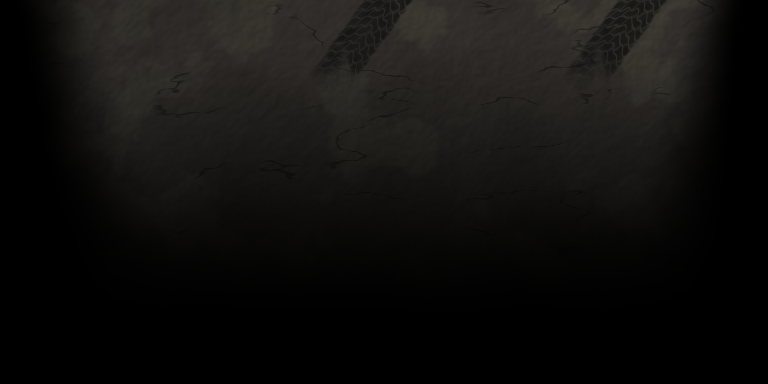
This background is drawn by a Shadertoy shader. Its source:

```glsl
// Dark worn concrete lit from above, with two slanted tyre tracks fading into shadow.

const vec3 STONE = vec3(0.185, 0.172, 0.160);
const vec3 WORN = vec3(0.232, 0.222, 0.192);
const vec3 RUBBER = vec3(0.088, 0.085, 0.079);
const vec2 FADE_Y = vec2(0.15, 0.95);         // black and full light heights
const vec2 FADE_LEFT = vec2(0.04, 0.27);      // distances from the left edge
const vec2 FADE_RIGHT = vec2(0.06, 0.24);     // distances from the right edge
const float SIDE_SPREAD = 0.16;               // side shadow growth toward the floor
const vec2 TRACK_TOP = vec2(1.012, 1.0);      // where the first track leaves the canvas
const vec2 TRACK_DIR = vec2(-0.590, -0.807);
const float TRACK_STEP = 0.662;
const float TRACK_HALF = 0.050;
const float TRACK_LENGTH = 0.285;
const float TREAD_PITCH = 0.027;
const float GRAIN_SCALE = 95.0;
const float RELIEF = 0.30;

float hash(vec2 p) {
    return fract(sin(dot(p, vec2(127.1, 311.7))) * 43758.5453);
}

float noise(vec2 p) {
    vec2 cell = floor(p), f = fract(p);
    f = f * f * (3.0 - 2.0 * f);
    float low = mix(hash(cell), hash(cell + vec2(1, 0)), f.x);
    float high = mix(hash(cell + vec2(0, 1)), hash(cell + vec2(1, 1)), f.x);
    return mix(low, high, f.y);
}

float fbm(vec2 p) {
    float sum = 0.0, amp = 0.5;
    for (int i = 0; i < 5; i++) {
        sum += amp * noise(p);
        p = mat2(1.6, 1.2, -1.2, 1.6) * p + 7.3;
        amp *= 0.5;
    }
    return sum;
}

// Rough surface height: fine pits over broader lumps
float height(vec2 p) {
    return 0.5 * noise(p * GRAIN_SCALE) + noise(p * GRAIN_SCALE * 0.42 + 3.1);
}

vec3 concrete(vec2 p) {
    float patches = smoothstep(0.52, 0.64, fbm(p * 6.5 + vec2(4.0, 9.0)));
    float stains = fbm(p * 3.0 + 21.0);
    vec3 col = mix(STONE, WORN, 0.65 * patches) * (0.76 + 0.46 * stains);

    // Relief shaded from the upper left
    float slope = height(p + vec2(-0.003, 0.003)) - height(p);
    col *= 1.0 - RELIEF * slope;

    // Thin broken cracks along contours of a stretched noise
    float contour = abs(fbm(p * vec2(3.0, 9.0) + 40.0) - 0.5);
    float broken = smoothstep(0.5, 0.7, noise(p * 11.0 + 5.0));
    return col * (1.0 - 0.32 * broken * (1.0 - smoothstep(0.002, 0.012, contour)));
}

// Bright line where the coordinate crosses a whole number
float groove(float coord, float halfWidth, float blur) {
    float d = abs(fract(coord + 0.5) - 0.5);
    return 1.0 - smoothstep(halfWidth - blur, halfWidth + blur, d);
}

// x: track coverage, y: pale grooves in the tread
vec2 tyreTrack(vec2 p, float px) {
    float along = dot(p, TRACK_DIR);
    float across = dot(p, vec2(-TRACK_DIR.y, TRACK_DIR.x));
    float ragged = 0.006 * (noise(p * 60.0) - 0.5);
    float cover = 1.0 - smoothstep(-0.003 - px, 0.003 + px, abs(across) - TRACK_HALF + ragged);
    float wear = 0.09 * (noise(p * 35.0) - 0.5);
    cover *= 1.0 - smoothstep(0.17, TRACK_LENGTH, along + wear);

    // Herringbone ribs joined by staggered branches
    float wobble = 0.004 * sin(across * 260.0) + 0.006 * (noise(p * 75.0) - 0.5);
    float rib = (along - 0.85 * abs(across) + wobble) / TREAD_PITCH;
    float blur = 0.06 + 0.6 * px / TREAD_PITCH;
    float ribs = groove(rib, 0.10, blur);
    float stagger = 0.5 * mod(floor(rib), 2.0);
    float branches = groove(across / 0.025 + stagger + 0.35 * fract(rib), 0.08, blur);
    return vec2(cover, max(ribs, 0.8 * branches));
}

float lighting(vec2 p, float width) {
    float spread = SIDE_SPREAD * (1.0 - p.y);
    float uneven = 0.05 * (fbm(p * 5.0) - 0.5);
    float left = smoothstep(FADE_LEFT.x, FADE_LEFT.y + spread, p.x - spread + uneven);
    float right = smoothstep(FADE_RIGHT.x, FADE_RIGHT.y + spread, width - p.x - 0.4 * spread + uneven);
    return left * right * smoothstep(FADE_Y.x, FADE_Y.y, p.y + uneven);
}

void mainImage(out vec4 fragColor, in vec2 fragCoord) {
    float px = 1.0 / iResolution.y;
    vec2 p = fragCoord * px;
    vec3 ground = concrete(p);
    vec3 col = ground;

    // Parallel tyre tracks
    for (int i = 0; i < 2; i++) {
        vec2 track = tyreTrack(p - TRACK_TOP - vec2(float(i) * TRACK_STEP, 0.0), px);
        vec3 rubber = RUBBER * (0.8 + 0.4 * noise(p * 50.0));
        vec3 tread = mix(rubber, ground * 0.95, 0.75 * track.y);
        col = mix(col, tread, 0.9 * track.x);
    }

    fragColor = vec4(col * lighting(p, iResolution.x * px), 1.0);
}
```
